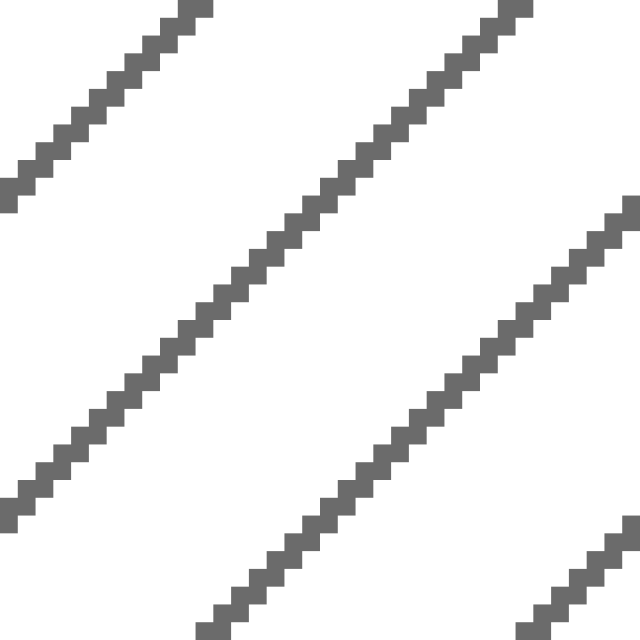
Give the GLSL for this pattern, as a three.js fragment shader.

```glsl
// Diagonal pixel-stair stripes rising to the right on a white ground.
// A square grid is filled wherever column minus row falls inside a repeating
// band; cell borders are blended over about one screen pixel.

#define CELLS 36.0          // grid cells across and up, a multiple of PERIOD
#define PERIOD 18.0         // cells from one stripe to the next
#define STRIPE_WIDTH 2.0    // cells of stripe in each row
#define STRIPE_START 11.0   // first stripe column in the bottom row
#define GROUND vec3(1.0)
#define INK vec3(0.42)

varying vec2 vUv;

// 1 for a stripe cell, 0 for ground; the half keeps whole numbers off the edges.
float stripeCell(vec2 cell) {
  float offset = mod(cell.x - cell.y - STRIPE_START + 0.5, PERIOD);
  return 1.0 - step(STRIPE_WIDTH, offset);
}

void main() {
  vec2 grid = vUv * CELLS;

  // Four nearest cells, weighted by a narrow ramp centred on their borders
  vec2 shifted = grid - 0.5;
  vec2 cell = floor(shifted);
  vec2 ramp = max(fwidth(grid), vec2(1e-4));
  vec2 blend = clamp((shifted - cell - 0.5) / ramp + 0.5, 0.0, 1.0);

  float lower = mix(stripeCell(cell), stripeCell(cell + vec2(1.0, 0.0)), blend.x);
  float upper = mix(stripeCell(cell + vec2(0.0, 1.0)), stripeCell(cell + 1.0), blend.x);
  float stripe = mix(lower, upper, blend.y);

  gl_FragColor = vec4(mix(GROUND, INK, stripe), 1.0);
}
```
